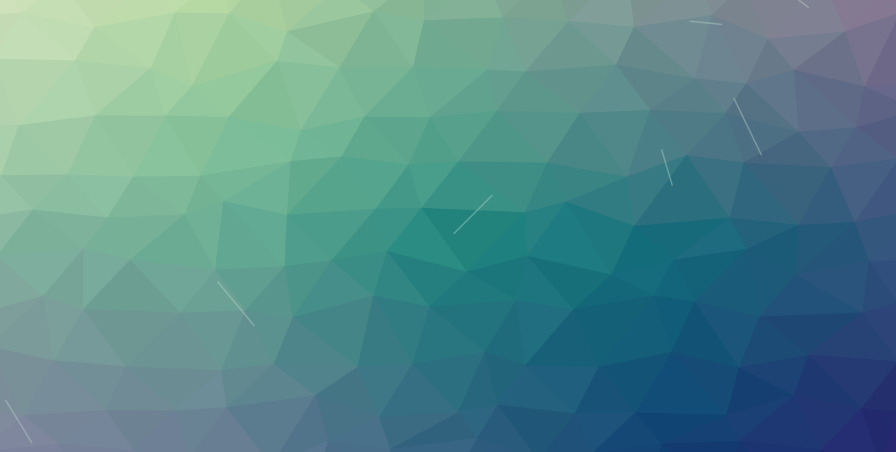
Reproduce this background procedurally as a Shadertoy shader.

```glsl
// Low-poly mesh of flat triangles tinted by a soft cream, teal and indigo gradient.

float hash(vec2 p) {
    return fract(sin(dot(p, vec2(127.1, 311.7))) * 43758.5453);
}

// Five evenly spaced colour stops
vec3 ramp(float t, vec3 a, vec3 b, vec3 c, vec3 d, vec3 e) {
    vec4 k = clamp(t * 4.0 - vec4(0.0, 1.0, 2.0, 3.0), 0.0, 1.0);
    return mix(mix(mix(mix(a, b, k.x), c, k.y), d, k.z), e, k.w);
}

// Gradient across the canvas, uv from the lower left
vec3 gradient(vec2 uv) {
    uv = clamp(uv, 0.0, 1.0);
    float down = 1.0 - uv.y;
    vec3 top = ramp(uv.x, vec3(0.81, 0.88, 0.73), vec3(0.71, 0.85, 0.64),
        vec3(0.51, 0.70, 0.59), vec3(0.49, 0.57, 0.58), vec3(0.53, 0.46, 0.57));
    vec3 upper = ramp(uv.x, vec3(0.66, 0.81, 0.67), vec3(0.50, 0.75, 0.60),
        vec3(0.31, 0.62, 0.54), vec3(0.28, 0.48, 0.52), vec3(0.31, 0.36, 0.51));
    vec3 lower = ramp(uv.x, vec3(0.50, 0.69, 0.61), vec3(0.40, 0.66, 0.57),
        vec3(0.12, 0.52, 0.50), vec3(0.07, 0.42, 0.48), vec3(0.18, 0.32, 0.48));
    vec3 bottom = ramp(uv.x, vec3(0.49, 0.51, 0.61), vec3(0.41, 0.49, 0.58),
        vec3(0.20, 0.38, 0.50), vec3(0.06, 0.25, 0.45), vec3(0.15, 0.14, 0.43));
    vec3 col = mix(top, upper, clamp(down / 0.33, 0.0, 1.0));
    col = mix(col, lower, clamp((down - 0.33) / 0.22, 0.0, 1.0));
    return mix(col, bottom, clamp((down - 0.55) / 0.45, 0.0, 1.0));
}

// Jittered vertex of a sheared grid
vec2 vertex(vec2 id) {
    vec2 jitter = vec2(hash(id), hash(id + 37.3)) - 0.5;
    return (vec2(id.x + 0.5 * id.y, id.y) + 0.6 * jitter) * vec2(0.15, 0.105);
}

// Signed distance to an edge, positive on its left
float edgeSide(vec2 p, vec2 a, vec2 b) {
    vec2 e = normalize(b - a), q = p - a;
    return e.x * q.y - e.y * q.x;
}

float segment(vec2 p, vec2 a, vec2 b) {
    vec2 q = p - a, e = b - a;
    return length(q - e * clamp(dot(q, e) / dot(e, e), 0.0, 1.0));
}

// Adds one flat triangle, weighted by its smooth coverage
void addTriangle(inout vec4 sum, vec2 p, vec2 a, vec2 b, vec2 c, float seed) {
    float inside = min(edgeSide(p, a, b), min(edgeSide(p, b, c), edgeSide(p, c, a)));
    float cover = clamp(inside * iResolution.y + 0.5, 0.0, 1.0);
    vec2 centre = (a + b + c) / 3.0;
    vec3 tint = gradient(centre * vec2(iResolution.y / iResolution.x, 1.0));
    sum += cover * vec4(tint + 0.03 * (seed - 0.5), 1.0);
}

void mainImage(out vec4 fragColor, in vec2 fragCoord) {
    vec2 p = fragCoord / iResolution.y;

    // Mesh: two triangles for each nearby cell
    vec2 grid = p / vec2(0.15, 0.105);
    vec2 cell = floor(vec2(grid.x - 0.5 * grid.y, grid.y));
    vec4 sum = vec4(0.0);
    for (int j = -1; j <= 1; j++) {
        for (int i = -1; i <= 1; i++) {
            vec2 id = cell + vec2(i, j);
            vec2 a = vertex(id), b = vertex(id + vec2(1.0, 0.0));
            vec2 c = vertex(id + vec2(0.0, 1.0)), d = vertex(id + 1.0);
            addTriangle(sum, p, a, b, c, hash(id + 5.7));
            addTriangle(sum, p, b, d, c, hash(id + 91.2));
        }
    }
    vec3 col = sum.rgb / max(sum.a, 0.001);

    // Pale hairline seams, each given by its two ends
    vec4 seams[7] = vec4[7](
        vec4(1.624, 0.782, 1.684, 0.658), vec4(1.088, 0.567, 1.005, 0.484),
        vec4(0.482, 0.376, 0.562, 0.280), vec4(1.464, 0.668, 1.487, 0.591),
        vec4(1.528, 0.953, 1.596, 0.946), vec4(0.013, 0.114, 0.070, 0.021),
        vec4(1.767, 1.000, 1.788, 0.984));
    for (int i = 0; i < 7; i++) {
        float dist = segment(p, seams[i].xy, seams[i].zw);
        float line = 1.0 - smoothstep(0.0, 0.001 + 1.0 / iResolution.y, dist);
        col = mix(col, vec3(0.75, 0.85, 0.80), 0.4 * line);
    }
    fragColor = vec4(col, 1.0);
}
```
